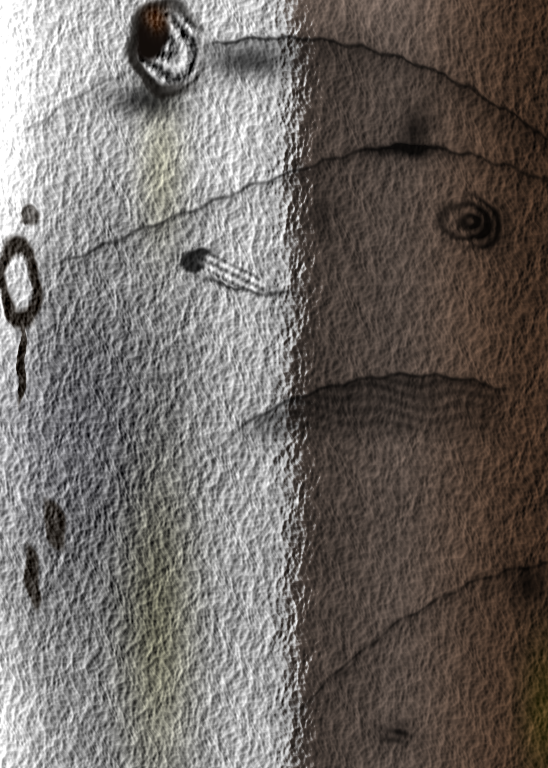
This texture is drawn by a WebGL 1 fragment shader. Its source:

```glsl
precision highp float;
// Smooth grey tree bark, sunlit on the left and shaded on the right, with scars and knots.
uniform vec2 u_resolution;

vec2 hash2(vec2 c) {
  return fract(sin(vec2(dot(c, vec2(127.1, 311.7)), dot(c, vec2(269.5, 183.3)))) * 43758.5);
}

// Cellular noise: distance to the nearest scattered point
float cells(vec2 p) {
  vec2 id = floor(p), f = fract(p);
  float nearest = 2.0;
  for (int j = -1; j <= 1; j++)
    for (int i = -1; i <= 1; i++) {
      vec2 o = vec2(float(i), float(j));
      nearest = min(nearest, length(o + hash2(id + o) - f));
    }
  return nearest;
}

float barkHeight(vec2 p) {
  p.x += 0.002 * sin(p.y * 83.0 + 3.0 * sin(p.x * 41.0));
  return 0.55 * cells(p * vec2(105.0, 62.0)) + 0.4 * cells(p * vec2(51.0, 27.0) + 7.0)
       + 0.3 * cells(p * vec2(200.0, 140.0) + 3.0);
}

float bell(float x, float w) { return exp(-x * x / (w * w)); }

float spot(vec2 p, vec2 c, vec2 r) {
  vec2 q = (p - c) / r;
  return exp(-dot(q, q));
}

// Scaled distance to a tilted ellipse; 1 on its rim
float oval(vec2 p, vec2 c, vec2 r, float tilt) {
  vec2 q = p - c;
  float s = sin(tilt), k = cos(tilt);
  return length(vec2(k * q.x + s * q.y, k * q.y - s * q.x) / r);
}

float disc(float d) { return smoothstep(1.2, 0.8, d); }
float rim(float d, float w) { return smoothstep(w, w * 0.3, abs(d - 1.0)); }

float span(float x, float a, float b) {
  return smoothstep(a, a + 0.05, x) * smoothstep(b, b - 0.05, x);
}

// Dark crease plus the shadow hanging below it; d is height above the crease
float crease(float d, float w, float depth) {
  return 0.5 * bell(d, w) + 0.4 * smoothstep(0.003, -0.003, d) * exp(min(d, 0.0) / depth);
}

void main() {
  vec2 p = gl_FragCoord.xy / u_resolution.y;
  float x = p.x, y = p.y;

  // Embossed relief, lit from the upper left
  float h = barkHeight(p);
  float relief = barkHeight(p + vec2(0.0026, -0.0014)) - h;
  float fibre = sin(y * 410.0 + 4.0 * sin(x * 13.0) + 2.0 * sin(x * 57.0 + y * 30.0));
  float mottle = sin(x * 31.0 + 2.0 * sin(y * 9.0)) * sin(y * 17.0 + 2.0 * sin(x * 14.0));
  vec2 w = p + 0.004 * (h - 0.6) + 0.002 * sin(p.yx * vec2(110.0, 130.0));

  // Sunlit side
  float light = 0.46 + 0.33 * bell(x, 0.045) * (0.6 + 0.4 * smoothstep(0.3, 0.7, y))
    + (0.4 - 0.8 * x) * smoothstep(0.5, 0.92, y) + 0.19 * bell(x - 0.32, 0.085)
    + 0.24 * smoothstep(0.25, 0.0, y) * exp(-x / 0.13) + 0.03 * mottle
    - 0.06 * spot(p, vec2(0.14, 0.4), vec2(0.09, 0.2));
  light += relief * 1.05 + 0.22 * (h - 0.6);
  float moss = spot(p, vec2(0.205, 0.19), vec2(0.045, 0.2)) + 0.7 * spot(p, vec2(0.21, 0.78), vec2(0.03, 0.1));
  vec3 sunny = light * mix(vec3(1.0), vec3(0.88, 0.87, 0.74), moss);
  sunny.b += 0.015 * spot(p, vec2(0.09, 0.43), vec2(0.12, 0.15));

  // Shaded side
  float shade = 0.235 + 0.06 * bell(x - 0.54, 0.09) - 0.055 * smoothstep(0.58, 0.71, x)
    + 0.12 * spot(p, vec2(0.42, 1.0), vec2(0.14, 0.045)) + 0.015 * mottle;
  shade += relief * 0.38 + 0.12 * (h - 0.6);
  vec3 dusky = shade * mix(vec3(1.13, 0.98, 0.89), vec3(1.3, 0.94, 0.7), smoothstep(0.5, 0.72, x));
  dusky += vec3(0.02, 0.04, -0.03) * spot(p, vec2(0.71, 0.07), vec2(0.03, 0.09));

  float edge = x - 0.386 - 0.004 * sin(y * 23.0) - relief * 0.08;
  vec3 col = mix(sunny, dusky, smoothstep(-0.022, 0.014, edge));
  col *= 1.0 + 0.05 * fibre * bell(y - 0.38, 0.15);

  // Long arched branch scars
  float d1 = w.y - 0.951 + 1.1 * pow(w.x - 0.365, 2.0);
  float d2 = w.y - 0.81 + 0.42 * (length(vec2(w.x - 0.53, 0.1)) - 0.1);
  float d3 = w.y - 0.512 + 1.37 * pow(w.x - 0.535, 2.0);
  float d4 = w.y - 0.268 + 1.48 * pow(w.x - 0.75, 2.0);
  float dark = crease(d1, 0.003, 0.03) * (span(x, 0.0, 0.2) * 0.5 + span(x, 0.25, 0.8));
  dark += crease(d2, 0.003, 0.014) * span(x, 0.05, 0.8) * 0.8;
  dark += crease(d3, 0.003, 0.025) * span(x, 0.28, 0.68) * 0.9;
  dark += crease(d4, 0.003, 0.018) * span(x, 0.36, 0.8) * (0.7 + 0.25 * sin(x * 260.0));
  dark += span(x, 0.31, 0.67) * smoothstep(0.005, -0.01, d3) * smoothstep(0.42, 0.445, y) * (0.28 + 0.14 * fibre);

  // Shadows and small sunken knots
  dark += 0.85 * spot(w, vec2(0.195, 0.868), vec2(0.045, 0.022));
  dark += 0.65 * spot(w, vec2(0.325, 0.918), vec2(0.055, 0.02));
  dark += 0.7 * spot(w, vec2(0.54, 0.83), vec2(0.022, 0.03));
  dark += 0.6 * spot(w, vec2(0.525, 0.803), vec2(0.05, 0.009));
  dark += 0.75 * spot(w, vec2(0.632, 0.706), vec2(0.025, 0.028));
  float swirl = oval(w, vec2(0.615, 0.71), vec2(0.05, 0.035), -0.3);
  dark += disc(swirl) * (0.3 + 0.3 * sin(swirl * 16.0 + x * 110.0));
  dark += 0.65 * spot(w, vec2(0.688, 0.238), vec2(0.024, 0.03));
  dark += 0.8 * spot(w, vec2(0.514, 0.042), vec2(0.022, 0.013)) * (0.8 + 0.3 * fibre);
  dark += 0.4 * spot(w, vec2(0.418, 0.72), vec2(0.016, 0.03));
  dark += 0.9 * disc(oval(w, vec2(0.254, 0.662), vec2(0.021, 0.015), 0.3));
  dark += 0.75 * bell(w.y - 0.618 - 0.3 * max(0.33 - w.x, 0.0), 0.004) * span(x, 0.24, 0.4);
  col *= 1.0 - 0.85 * clamp(dark, 0.0, 1.0);

  // Lens-shaped wounds along the left edge
  float wound = rim(oval(w, vec2(0.025, 0.632), vec2(0.022, 0.05), 0.12), 0.38);
  wound += disc(oval(w, vec2(0.028, 0.525), vec2(0.005, 0.052), -0.03));
  wound += 0.65 * disc(oval(w, vec2(0.038, 0.718), vec2(0.012, 0.014), 0.5));
  wound += 0.85 * disc(oval(w, vec2(0.071, 0.317), vec2(0.013, 0.036), 0.25));
  wound += 0.85 * disc(oval(w, vec2(0.042, 0.247), vec2(0.009, 0.042), 0.1));
  col = mix(col, vec3(0.14, 0.12, 0.1) + 0.6 * relief, clamp(wound, 0.0, 0.95));

  // Pale lip of the middle knot
  float lip = disc(oval(w, vec2(0.305, 0.642), vec2(0.047, 0.014), -0.45));
  col = mix(col, vec3(0.62 + relief + 0.22 * sin((x + 2.0 * y) * 260.0)), lip * 0.85);

  // Folded knot at the top with a rusty hollow
  float knot = oval(w, vec2(0.219, 0.937), vec2(0.046, 0.057), 0.15);
  float folds = sin(knot * 17.0 + 2.0 * sin(x * 90.0 - y * 60.0));
  col = mix(col, vec3(0.5 + 0.3 * folds + relief), disc(knot));
  col = mix(col, vec3(0.08, 0.07, 0.06), 0.85 * rim(knot, 0.24) * smoothstep(0.29, 0.2, x));
  col = mix(col, vec3(0.07, 0.05, 0.04), disc(oval(w, vec2(0.197, 0.955), vec2(0.02, 0.035), -0.2)));
  col = mix(col, vec3(0.36, 0.24, 0.16) + relief, 0.9 * spot(w, vec2(0.203, 0.976), vec2(0.014, 0.016)));

  gl_FragColor = vec4(clamp(col, 0.0, 1.0), 1.0);
}
```
